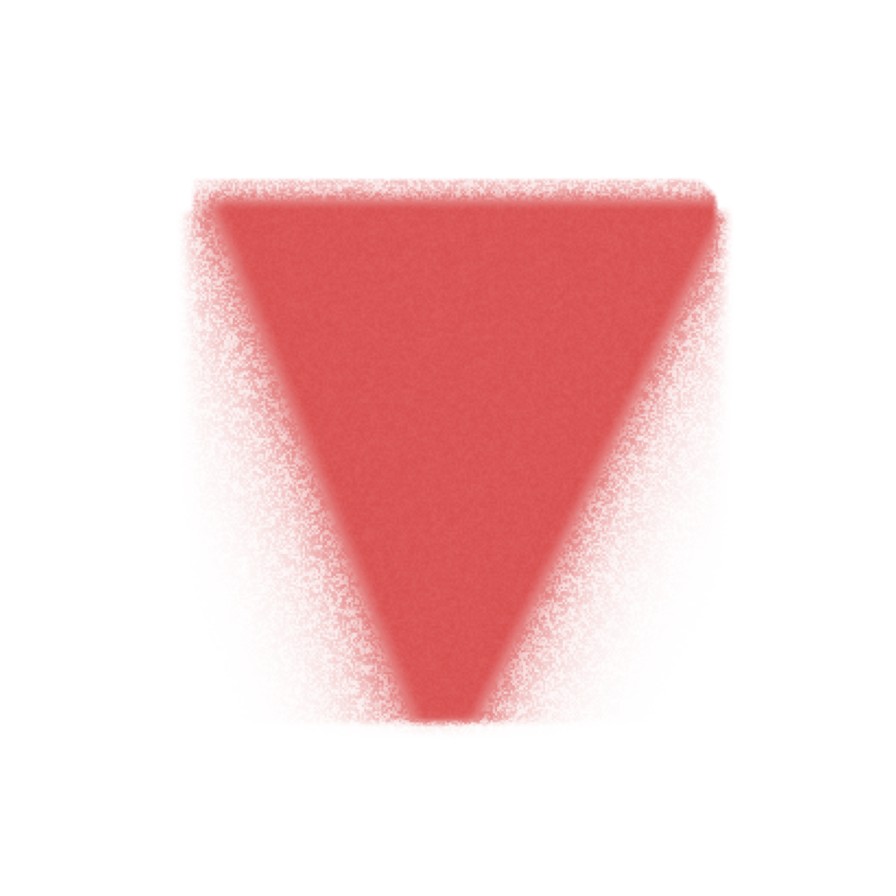
A three.js fragment shader for this background:

```glsl
// A soft red triangle pointing down on white, like sprayed pigment.
// Distances to its slanted sides set the coverage, which fades outward
// into hashed grain and is trimmed by soft straight borders.

varying vec2 vUv;

float hash(vec2 p) {
  vec3 q = fract(p.xyx * vec3(0.1031, 0.1030, 0.0973));
  q += dot(q, q.yzx + 33.33);
  return fract((q.x + q.y) * q.z);
}

float valueNoise(vec2 p) {
  vec2 cell = floor(p);
  vec2 f = fract(p);
  f = f * f * (3.0 - 2.0 * f);
  return mix(mix(hash(cell), hash(cell + vec2(1.0, 0.0)), f.x),
             mix(hash(cell + vec2(0.0, 1.0)), hash(cell + vec2(1.0, 1.0)), f.x), f.y);
}

// Falls from 1 to 0 as x rises from a to b.
float fall(float a, float b, float x) {
  return 1.0 - smoothstep(a, b, x);
}

// Coverage beside the slanted sides, with a long tail outward.
float sideCoverage(vec2 p) {
  float h = min(p.y, 0.764) - 0.203;
  float left = (0.478 - 0.393 * h - p.x) * 0.93;
  float right = (p.x - 0.517 - 0.492 * h) * 0.897;
  float reach = left > right ? 0.030 : 0.026;
  vec2 outside = max(vec2(max(left, right), 0.207 - p.y), 0.0);
  float d = length(outside);
  return fall(0.07, 0.22, d) / (1.0 + pow(d / reach, 2.0));
}

// Soft borders that trim the spray; the upper strip is narrower.
float borders(vec2 p) {
  float body = smoothstep(0.194, 0.228, p.x) * fall(0.792, 0.821, p.x);
  float strip = smoothstep(0.211, 0.221, p.x) * fall(1.574, 1.586, p.x + p.y)
              * fall(0.794, 0.803, p.x);
  float sides = mix(body, strip, smoothstep(0.752, 0.772, p.y));
  float top = (1.0 - 0.78 * smoothstep(0.764, 0.794, p.y)) * fall(0.796, 0.803, p.y);
  float bottom = 0.93 * smoothstep(0.187, 0.200, p.y) + 0.07 * smoothstep(0.172, 0.188, p.y);
  return sides * top * bottom;
}

void main() {
  vec2 p = vUv;
  float fine = valueNoise(p * 410.0);
  float coarse = valueNoise(p * 190.0 + 17.0);
  float grain = mix(fine, coarse, 0.35);

  // Grain grows stronger where the pigment thins out.
  float coverage = sideCoverage(p) * borders(p);
  float speckle = mix(0.35, 2.2, smoothstep(0.15, 0.85, grain));
  float thin = fall(0.1, 0.9, coverage);
  coverage = clamp(coverage * mix(1.0, speckle, thin * 0.75), 0.0, 1.0);

  // Faint mottling of the solid red.
  vec3 red = vec3(0.86, 0.34, 0.34) + (grain - 0.5) * vec3(0.025, 0.06, 0.06);
  gl_FragColor = vec4(mix(vec3(1.0), red, coverage), 1.0);
}
```
